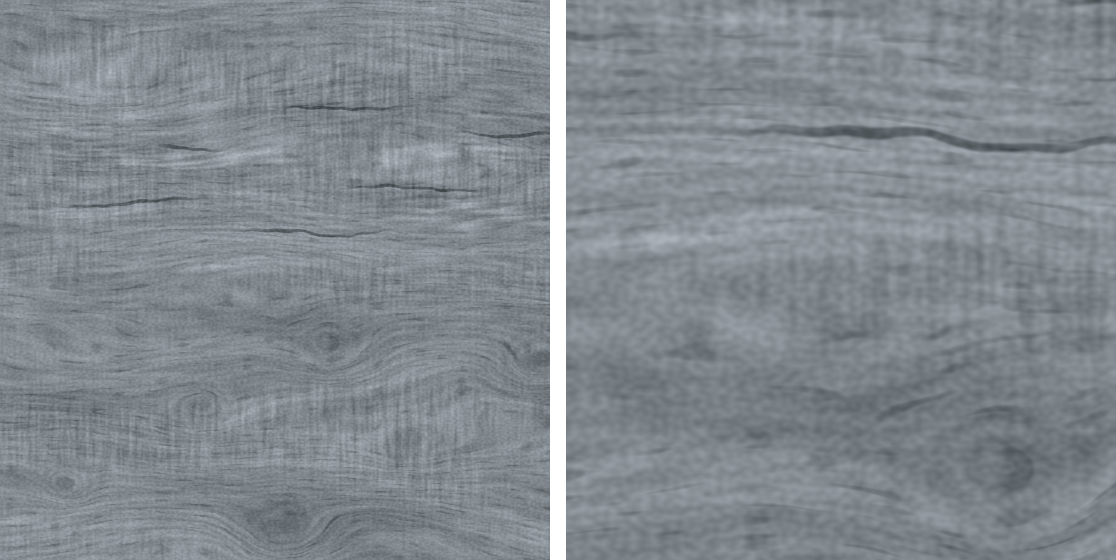
Left, the full canvas; right, a detail of the centre.
Give the GLSL for this texture, as a WebGL 2 fragment shader.

```glsl
#version 300 es
precision highp float;
// Weathered blue-grey wood: horizontal grain, upright saw marks, knots and cracks.

uniform vec2 u_resolution;
out vec4 fragColor;

const vec3 DARK_WOOD = vec3(0.40, 0.43, 0.45);
const vec3 PALE_WOOD = vec3(0.62, 0.65, 0.68);
const float BASE_TONE = 0.51;
const float BROAD_AMOUNT = 0.26;
const float GRAIN_AMOUNT = 0.24;
const float FIBRE_AMOUNT = 0.28;
const float SAW_AMOUNT = 0.34;
const float GRIT_AMOUNT = 0.22;
const float PORE_AMOUNT = 0.34;
const float WORN_AMOUNT = 0.40;
const float CRACK_AMOUNT = 0.75;
const float GRAIN_WARP = 0.085;
const int KNOTS = 6;
const int CRACKS = 6;
const vec2 KNOT_ZONE = vec2(0.06, 0.42);   // lowest and highest knot
const vec2 CRACK_ZONE = vec2(0.54, 0.84);  // lowest and highest crack
const float GOLDEN = 0.618;

vec2 hash2(vec2 p) {
  vec3 q = fract(p.xyx * vec3(0.1031, 0.1030, 0.0973));
  q += dot(q, q.yzx + 33.33);
  return fract((q.xx + q.yz) * q.zy);
}

float cornerSlope(vec2 cell, vec2 offset) {
  float angle = 6.2832 * hash2(cell).x;
  return dot(vec2(cos(angle), sin(angle)), offset);
}

// Gradient noise, roughly -1 to 1.
float noise(vec2 p) {
  vec2 i = floor(p), f = p - i;
  vec2 u = f * f * f * (f * (f * 6.0 - 15.0) + 10.0);
  vec2 e = vec2(1.0, 0.0);
  float low = mix(cornerSlope(i, f), cornerSlope(i + e.xy, f - e.xy), u.x);
  float high = mix(cornerSlope(i + e.yx, f - e.yx), cornerSlope(i + e.xx, f - e.xx), u.x);
  return 1.5 * mix(low, high, u.y);
}

// Bends the grain coordinate into rings; returns the change of tone.
float addKnots(vec2 p, inout float grainY) {
  float tone = 0.0;
  float wobble = noise(p * 22.0);
  for (int i = 0; i < KNOTS; i++) {
    float n = float(i);
    vec2 rnd = hash2(vec2(n + 3.0, 17.0));
    float level = (n + rnd.y) / float(KNOTS);
    vec2 centre = vec2(fract(0.5 + n * GOLDEN), mix(KNOT_ZONE.x, KNOT_ZONE.y, level));
    float radius = mix(0.011, 0.024, rnd.x);
    float reach = length((p - centre) * vec2(0.7, 1.0)) + 0.004 * wobble;
    float d = reach / radius;
    float influence = exp(-0.16 * d * d);
    grainY = mix(grainY, centre.y + reach, influence);
    tone += 0.13 * influence * sin(d * 7.0 + 2.0 * wobble);
    tone -= 0.20 * influence + 0.35 * exp(-3.0 * d * d);
  }
  return tone;
}

// Long tapering splits, each with a pale lip below.
float addCracks(vec2 p, float fibre) {
  float tone = 0.0;
  for (int i = 0; i < CRACKS; i++) {
    float n = float(i);
    vec2 rnd = hash2(vec2(n + 11.0, 5.0));
    float along = (p.x - 0.85 * fract(0.45 + n * GOLDEN)) / mix(0.14, 0.38, rnd.x);
    float taper = smoothstep(0.0, 0.35, along) * (1.0 - smoothstep(0.55, 1.0, along));
    float level = mix(CRACK_ZONE.x, CRACK_ZONE.y, (n + rnd.y) / float(CRACKS));
    float path = level + 0.014 * noise(vec2(p.x * 6.0, n + 0.4))
               + 0.003 * noise(vec2(p.x * 34.0, n + 0.7)) + 0.03 * (rnd.x - 0.5) * along;
    float dy = p.y - path;
    float halfWidth = 0.0024 * taper * (0.7 + 0.6 * noise(vec2(p.x * 18.0, n + 0.2)));
    float split = 1.0 - smoothstep(halfWidth, halfWidth + 0.0025, abs(dy));
    float lip = smoothstep(0.001, 0.005, -dy) * exp(-max(-dy, 0.0) / 0.009);
    float shade = exp(-abs(dy) / 0.008);
    tone += taper * (lip * (0.30 + 0.3 * fibre) - CRACK_AMOUNT * split - 0.12 * shade);
  }
  return tone;
}

void main() {
  vec2 p = gl_FragCoord.xy / u_resolution.y;

  // Grain coordinate: wavy height that loops into arches and round the knots.
  float grainY = p.y + GRAIN_WARP * noise(p * vec2(1.3, 4.6) + 2.3)
               + 0.010 * noise(p * vec2(5.0, 15.0) + 8.1);
  float tone = BASE_TONE + addKnots(p, grainY);
  vec2 g = vec2(p.x, grainY);

  // Bands, growth lines and fibres.
  tone += BROAD_AMOUNT * (0.7 * noise(g * vec2(1.2, 9.0) + 4.7) + 0.6 * noise(p * vec2(3.5, 8.0) + 31.0));
  tone += GRAIN_AMOUNT * noise(g * vec2(3.5, 42.0) + 13.0);
  float fibre = noise(g * vec2(15.0, 125.0) + 41.0);
  tone += FIBRE_AMOUNT * fibre;
  float pore = noise(g * vec2(26.0, 150.0) + 71.0);
  tone -= PORE_AMOUNT * smoothstep(0.3, 0.75, pore);

  // Upright saw marks, in patches.
  float sawPatch = 0.25 + 0.75 * smoothstep(-0.15, 0.5, noise(p * vec2(2.2, 6.5) + 19.0));
  float saw = 0.8 * noise(p * vec2(105.0, 9.0) + 5.0) + 0.6 * noise(p * vec2(190.0, 24.0) + 57.0);
  tone += SAW_AMOUNT * sawPatch * saw;

  // Pale worn streaks in the upper middle, then cracks and grit.
  float wornBand = exp(-pow((p.y - 0.69) / 0.12, 2.0));
  float worn = smoothstep(0.1, 0.6, noise(g * vec2(3.0, 17.0) + 23.0));
  tone += WORN_AMOUNT * wornBand * worn * (0.5 + fibre);
  tone += addCracks(p, fibre);
  tone += GRIT_AMOUNT * noise(p * vec2(170.0, 235.0) + 91.0);

  fragColor = vec4(mix(DARK_WOOD, PALE_WOOD, clamp(tone, -0.7, 1.4)), 1.0);
}
```
